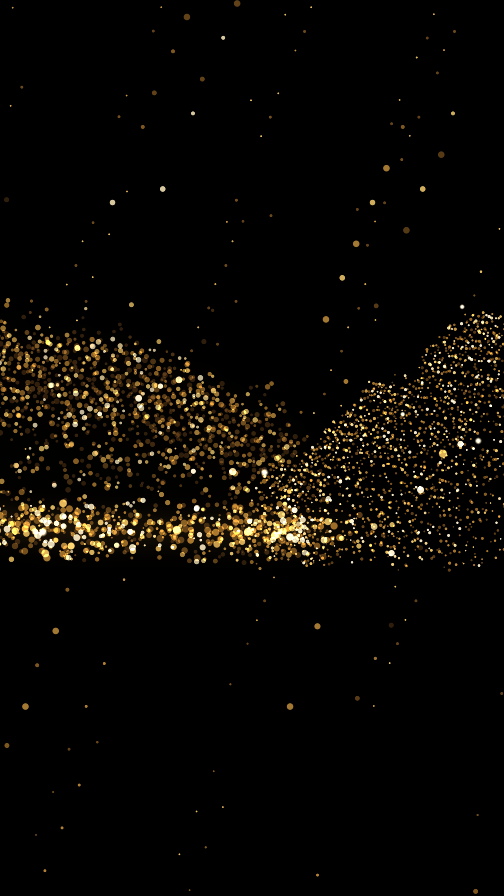
Give the GLSL for this background, as a Shadertoy shader.

```glsl
// Gold dust on black: a drifting bokeh cloud, a bright band and a rising fine spray.

// Lengths are in canvas widths; the origin is at the lower left.
const vec3 BROWN = vec3(0.24, 0.15, 0.06);
const vec3 GOLD  = vec3(0.70, 0.49, 0.18);
const vec3 PALE  = vec3(0.96, 0.80, 0.42);
const vec3 CREAM = vec3(1.00, 0.95, 0.82);

const float MIST_CELL = 0.0145, MIST_RADIUS = 0.0046;
const float BAND_CELL = 0.0150, BAND_RADIUS = 0.0058;
const float FINE_CELL = 0.0085, FINE_RADIUS = 0.0026;
const float SPARK_CELL = 0.0500, SPARK_RADIUS = 0.0065;
const float GLOW = 0.13;

// Main sparkles: position and radius
const int SPARKLE_COUNT = 5;
const vec3 SPARKLES[SPARKLE_COUNT] = vec3[](
    vec3(0.525, 0.840, 0.009), vec3(0.949, 0.903, 0.008),
    vec3(0.799, 0.956, 0.006), vec3(0.917, 1.169, 0.006),
    vec3(0.085, 0.722, 0.010));

float hash(vec2 p) {
    return fract(sin(dot(p, vec2(127.1, 311.7))) * 43758.5);
}

float noise(vec2 p) {
    vec2 i = floor(p), f = fract(p);
    f = f * f * (3.0 - 2.0 * f);
    return mix(mix(hash(i), hash(i + vec2(1, 0)), f.x),
               mix(hash(i + vec2(0, 1)), hash(i + vec2(1, 1)), f.x), f.y);
}

float bell(float d, float width) {
    d /= width;
    return exp(-d * d);
}

// Chance of a particle: x = mist, y = band, z = fine spray
vec3 density(vec2 p) {
    float x = p.x;
    float rough = noise(p * 24.0) - 0.5;
    float base = 0.665 + 0.035 * exp(-6.0 * x) - 0.015 * x;
    float aboveBase = smoothstep(-0.02, 0.03, p.y - base);

    // Bokeh cloud sloping down to the right
    float mistTop = 1.15 - 0.10 * x - 0.38 * x * x + 0.05 * rough;
    float ridge = 1.06 - 0.15 * x - 0.22 * x * x;
    float mist = 0.85 * bell(p.y - ridge, 0.11) + 0.28;
    mist *= smoothstep(0.035, -0.045, p.y - mistTop) + 0.06 * bell(p.y - mistTop, 0.09);
    mist *= aboveBase * smoothstep(0.66, 0.50, x + 0.08 * rough);

    // Bright band along the bottom
    float bandLine = 0.725 + 0.018 * exp(-12.0 * x);
    float band = bell(p.y - bandLine, 0.040) * smoothstep(0.82, 0.50, x);
    band *= 0.85 + 0.15 * cos(14.0 * (x - 0.12));

    // Spray climbing in steps, thinning toward the lower right
    float sprayTop = 0.85 + 0.78 * (x - 0.55) + 0.025 * sin(35.0 * (x - 0.67));
    float depth = sprayTop + 0.05 * rough - p.y;
    float fine = smoothstep(-0.012, 0.018, depth) * aboveBase;
    fine *= 0.20 + 0.75 * exp(-max(depth, 0.0) * 5.0);
    fine *= smoothstep(0.46, 0.60, x) * (0.75 + 0.6 * rough);
    return vec3(mist, band, fine);
}

// Brightness from 0 to 1 mapped through the golds
vec3 goldRamp(float t) {
    vec3 c = mix(BROWN, GOLD, smoothstep(0.0, 0.5, t));
    c = mix(c, PALE, smoothstep(0.45, 0.8, t));
    return mix(c, CREAM, smoothstep(0.8, 1.0, t));
}

// One jittered grid of soft discs; weights choose which density it follows
vec3 particles(vec2 p, float cell, float radius, vec3 weights, float lift, float seed) {
    float pixel = 1.0 / iResolution.x;
    vec2 home = floor(p / cell);
    vec3 sum = vec3(0.0);
    for (int j = -1; j <= 1; j++)
    for (int i = -1; i <= 1; i++) {
        vec2 id = home + vec2(i, j);
        vec2 key = id + seed * 17.3;
        vec2 jitter = vec2(hash(key + 3.1), hash(key + 7.7)) - 0.5;
        vec2 center = (id + 0.5 + 0.95 * jitter) * cell;
        float r = radius * mix(0.55, 1.25, hash(key + 11.9));
        float d = length(p - center);
        if (d > r + pixel || hash(key) > dot(density(center), weights)) continue;
        float soft = max(pixel, 0.35 * r);
        float disc = smoothstep(r + 0.5 * soft, r - 0.5 * soft, d);
        float tone = hash(key + 19.3);
        sum += disc * goldRamp(clamp(tone * tone + lift, 0.0, 1.0));
    }
    return sum;
}

// Round core with a faint four-pointed flare
float sparkle(vec2 d, float r) {
    float core = smoothstep(r, 0.3 * r, length(d));
    vec2 a = abs(d) / r;
    return core + 0.5 * exp(-3.0 * (a.x + a.y) - 8.0 * a.x * a.y);
}

void mainImage(out vec4 fragColor, in vec2 fragCoord) {
    vec2 p = fragCoord / iResolution.x;
    vec3 amount = density(p);
    vec3 color = GLOW * GOLD * (amount.y + 0.12 * amount.x);

    // Two offset grids of each kind break up the regular spacing
    for (int k = 0; k < 2; k++) {
        float seed = float(k) + 1.0;
        vec2 q = p + 0.37 * float(k) * vec2(MIST_CELL, FINE_CELL);
        color += 0.75 * particles(q, MIST_CELL, MIST_RADIUS, vec3(0.85, 0, 0), -0.02, seed);
        color += 0.85 * particles(q, BAND_CELL, BAND_RADIUS, vec3(0, 0.85, 0), 0.18, seed + 4.0);
        color += 0.95 * particles(q, FINE_CELL, FINE_RADIUS, vec3(0, 0.2, 0.9), 0.15, seed + 8.0);
    }
    color += particles(p, SPARK_CELL, SPARK_RADIUS, vec3(0.12, 0.7, 0.15), 0.65, 13.0);

    for (int k = 0; k < SPARKLE_COUNT; k++)
        color += CREAM * sparkle(p - SPARKLES[k].xy, SPARKLES[k].z);

    fragColor = vec4(min(color, 1.0), 1.0);
}
```
